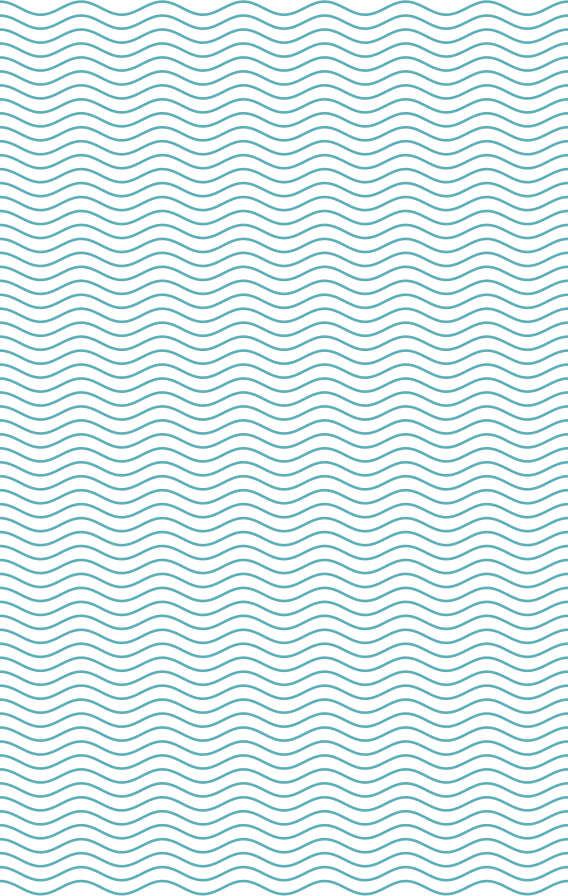
A Shadertoy shader for this pattern:

```glsl
// Stacked thin teal sine waves on white.

const float TAU = 6.2831853;

// Distance to the nearest of a stack of identical waves, in canvas heights.
float waveDistance(vec2 p, float wavelength) {
    const float rows = 64.0;
    const float pitch = 0.01558;
    const float amplitude = 0.0073;
    const float firstRow = 0.0091; // midline of the top wave, below the top edge

    float phase = TAU * p.x / wavelength;
    float depth = 1.0 - p.y - firstRow + amplitude * cos(phase);
    float row = clamp(round(depth / pitch), 0.0, rows - 1.0);

    // Correct the vertical offset by the slope to keep the stroke even.
    float slope = amplitude * TAU / wavelength * sin(phase);
    return abs(depth - row * pitch) / sqrt(1.0 + slope * slope);
}

void mainImage(out vec4 fragColor, in vec2 fragCoord) {
    vec2 p = fragCoord / iResolution.y;
    float pixel = 1.0 / iResolution.y;
    float wavelength = iResolution.x / iResolution.y / 7.0;

    // Antialiased stroke
    float halfWidth = 0.00147;
    float edge = waveDistance(p, wavelength) - halfWidth;
    float ink = clamp(0.5 - edge / pixel, 0.0, 1.0);

    vec3 paper = vec3(1.0);
    vec3 teal = vec3(0.36, 0.685, 0.72);
    fragColor = vec4(mix(paper, teal, ink), 1.0);
}
```
